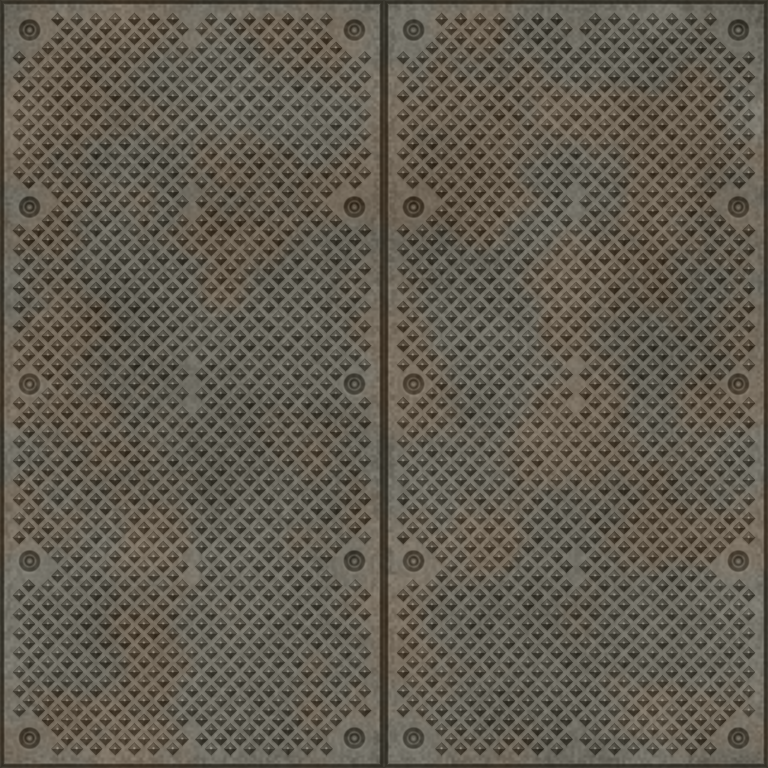
This texture is drawn by a Shadertoy shader. Its source:

```glsl
const vec3 DARK = vec3(0.19, 0.18, 0.145);
const vec3 LIGHT = vec3(0.52, 0.51, 0.47);
const vec3 RUST = vec3(0.028, -0.004, -0.022);
const float PANELS = 2.0;          // panels across
const float STUDS = 40.0;          // studs along one row of the canvas
const float STUD_HALF = 0.34;      // half side, in lattice cells
const float FIELD_MARGIN = 0.0195; // plain border around the studs
const float SEAM_HALF = 0.0053;
const vec2 RIVET_OFFSET = vec2(0.2115, 0.2305); // from panel centre, row pitch
const float RIVET_RADIUS = 0.0138;
const float PAD_RADIUS = 0.0235;   // flat disc under each rivet
const float GRAIN = 0.30;
const float MOTTLE = 0.30;

float hash(vec2 p) {
    vec3 q = fract(vec3(p.xyx) * 0.1031);
    q += dot(q, q.yzx + 33.33);
    return fract((q.x + q.y) * q.z);
}

// Value noise that wraps at the canvas edges
float noise(vec2 uv, vec2 cells) {
    vec2 p = uv * cells, i = floor(p), f = fract(p);
    f = f * f * (3.0 - 2.0 * f);
    vec2 a = mod(i, cells), b = mod(i + 1.0, cells);
    return mix(mix(hash(a), hash(vec2(b.x, a.y)), f.x),
               mix(hash(vec2(a.x, b.y)), hash(b), f.x), f.y);
}

float fbm(vec2 uv, float cells) {
    float sum = 0.0, weight = 0.5;
    for (int i = 0; i < 4; i++) {
        sum += weight * noise(uv, vec2(cells));
        cells *= 2.0;
        weight *= 0.5;
    }
    return sum / 0.9375;
}

// 1 inside a shape of signed distance d, 0 outside
float fill(float d, float soft) { return 1.0 - smoothstep(-soft, soft, d); }

float ring(float r, float radius, float halfWidth, float soft) {
    return fill(abs(r - radius) - halfWidth, soft);
}

float panelEdge(vec2 uv) {
    float x = fract(uv.x * PANELS) / PANELS;
    return min(min(x, 1.0 / PANELS - x), min(uv.y, 1.0 - uv.y));
}

vec2 toRivet(vec2 uv) {
    float x = (fract(uv.x * PANELS) - 0.5) / PANELS;
    float y = uv.y - 0.5;
    float row = clamp(round(y / RIVET_OFFSET.y), -2.0, 2.0);
    return vec2(x - sign(x) * RIVET_OFFSET.x, y - row * RIVET_OFFSET.y);
}

// Pyramids on a diagonal lattice, lit from above
float addStuds(float tone, vec2 uv, float soft) {
    vec2 q = vec2(uv.x + uv.y, uv.x - uv.y) * STUDS;
    vec2 cell = round(q), l = q - cell;
    vec2 centre = 0.5 * vec2(cell.x + cell.y, cell.x - cell.y) / STUDS;
    float keep = step(FIELD_MARGIN, panelEdge(centre))
               * step(PAD_RADIUS + 0.003, length(toRivet(centre)));
    float s = soft * STUDS * 1.2;
    float d = max(abs(l.x), abs(l.y)) - STUD_HALF;
    float up = smoothstep(-s, s, l.x - l.y);
    float right = smoothstep(-s, s, l.x + l.y);
    float face = mix(mix(0.13, 0.06, right), mix(0.52, 0.40, right), up);
    face += 0.16 * (hash(cell) - 0.5);
    face -= 0.20 * smoothstep(-0.12, 0.0, d) * up;
    face += 0.75 * fill(length(l - vec2(0.03, -0.03)) - 0.07, s + 0.04);
    float shadow = fill(max(abs(l.x + 0.07), abs(l.y - 0.07)) - STUD_HALF, 0.07);
    tone -= 0.20 * shadow * keep;
    return mix(tone, face, fill(d, s) * keep);
}

float addRivet(float tone, vec2 v, float soft) {
    float r = length(v), k = r / RIVET_RADIUS, s = soft / RIVET_RADIUS;
    float below = 0.5 - 0.5 * v.y / max(r, 0.0001);
    tone += 0.06 * ring(r, PAD_RADIUS, 0.001, 0.002);
    tone += 0.14 * below * ring(k, 1.12, 0.08, s + 0.1);
    float head = mix(0.10, 0.24, below);
    head += 0.42 * ring(k, 0.56, 0.07, s + 0.06);
    head -= 0.12 * ring(k, 0.38, 0.05, s + 0.05);
    head += 0.60 * fill(k - 0.22, s + 0.08);
    return mix(tone, head, fill(k - 1.0, s + 0.04));
}

void mainImage(out vec4 fragColor, in vec2 fragCoord) {
    vec2 uv = fragCoord / iResolution.xy;
    float soft = 0.75 / iResolution.y;
    float edge = panelEdge(uv);
    float border = fill(edge - FIELD_MARGIN + 0.004, 0.003);

    // Plate, studs and rivets
    float tone = addStuds(mix(0.77, 0.73, border), uv, soft);
    tone = addRivet(tone, toRivet(uv), soft);

    // Grain and broad wear
    float grain = 0.6 * noise(uv, vec2(256.0)) + 0.4 * noise(uv, vec2(200.0, 110.0)) - 0.5;
    tone += grain * GRAIN * (1.0 + 0.6 * border);
    tone += (fbm(uv, 7.0) - 0.5) * MOTTLE;

    // Seams with a faint ridge along the middle
    tone += 0.10 * ring(edge, SEAM_HALF + 0.0015, 0.0007, soft + 0.0005);
    float groove = 0.02 + 0.20 * fill(edge - 0.0012, soft + 0.0005) + 0.15 * grain;
    tone = mix(tone, groove, fill(edge - SEAM_HALF, soft + 0.0006));

    vec3 color = mix(DARK, LIGHT, clamp(tone, -0.2, 1.2));
    color += RUST * smoothstep(0.45, 0.75, fbm(uv + 0.37, 9.0));
    fragColor = vec4(color, 1.0);
}
```
